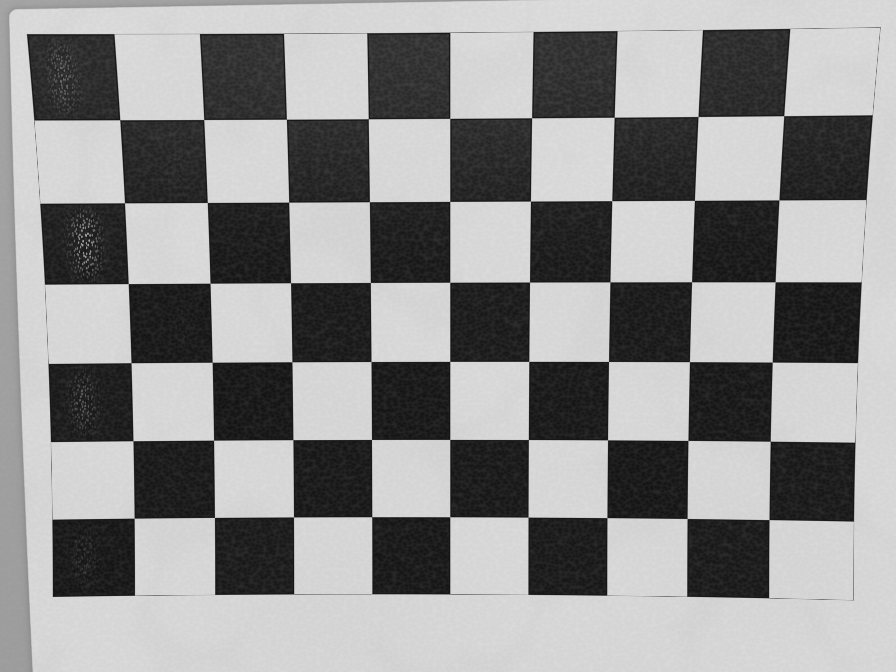
Give the GLSL for this pattern, as a Shadertoy shader.

```glsl
// Printed checkerboard, ten by seven squares, on a slightly warped sheet of paper.

float hash(vec2 p) {
    p = fract(p * vec2(0.1031, 0.1137));
    p += dot(p, p.yx + 33.33);
    return fract((p.x + p.y) * p.x * 7.31);
}

// Cellular noise: distance to the nearest jittered point
float cellular(vec2 p) {
    vec2 cell = floor(p);
    float nearest = 2.0;
    for (int y = -1; y <= 1; y++)
        for (int x = -1; x <= 1; x++) {
            vec2 c = cell + vec2(x, y);
            vec2 point = c + vec2(hash(c), hash(c + 57.0));
            nearest = min(nearest, length(point - p));
        }
    return nearest;
}

// Canvas position (y down, height 1) to board squares, with lens and paper bend
vec2 boardCoord(vec2 p) {
    float z = (p.y - 0.0486) / 0.836;
    float pitch = 0.116 + 0.0076 * (1.0 - z) * (1.0 - z);
    float t = (p.x - 0.6701) / pitch;
    float u = 5.0 + t - 0.0013 * t * t - 0.001 * t * t * t;
    z -= (t * (0.0014 * z - 0.00095) + t * t * (0.00033 * z - 0.0001)) / 0.836;
    float v = 7.0 * z - z * (1.0 - z) * (0.45 + 0.17 * (1.0 - 2.0 * z));
    return vec2(u, v);
}

// Signed distance in squares, positive inside the dark squares
float checker(vec2 b) {
    vec2 edge = 0.5 - abs(fract(b) - 0.5);
    float parity = mod(floor(b.x) + floor(b.y), 2.0);
    float d = (1.0 - 2.0 * parity) * min(edge.x, edge.y);
    vec2 inside = min(b, vec2(10.0, 7.0) - b);
    return min(d, min(inside.x, inside.y));
}

// Unprinted sheet: soft shading, show-through blotches and fibre
float paperTone(vec2 p, float grain) {
    float tone = 0.85 - 0.012 * p.y + 0.025 * (grain - 0.45);
    tone += 0.006 * sin(9.0 * p.x + 3.0 * sin(5.0 * p.y)) * sin(11.0 * p.y + 2.0 * p.x);
    tone -= 0.012 * smoothstep(0.5, 0.8, cellular(p * 9.0));
    return tone;
}

// Ink: lighter sheen at the top, mottled below
float inkTone(vec2 p, vec2 square, float grain) {
    float mottle = cellular(p * vec2(55.0, 90.0));
    float tone = mix(0.165, 0.118, smoothstep(0.08, 0.45, p.y));
    vec2 sheen = (p - vec2(0.68, 0.04)) * vec2(1.6, 5.0);
    tone += 0.055 * exp(-dot(sheen, sheen));
    tone += 0.02 * (hash(square + 3.0) - 0.5);
    return tone + 0.08 * (grain - 0.45) + 0.035 * (mottle - 0.45);
}

// Pale specks in vertical streaks, strongest in the first column
float wear(vec2 p, vec2 b) {
    vec2 square = floor(b), f = fract(b);
    float strength = exp(-2.2 * square.x - 0.4 * abs(square.y - 2.0));
    float offset = (f.x - mix(0.35, 0.65, hash(square + 11.0))) / 0.16;
    float streak = exp(-offset * offset) * sin(3.1416 * f.y);
    float specks = 1.0 - smoothstep(0.15, 0.4, cellular(p * vec2(230.0, 140.0)));
    return strength * streak * specks;
}

void mainImage(out vec4 fragColor, in vec2 fragCoord) {
    float pixel = 1.0 / iResolution.y;
    vec2 p = vec2(fragCoord.x, iResolution.y - fragCoord.y) * pixel;
    vec2 b = boardCoord(p);
    float grain = cellular(p * vec2(150.0, 190.0));

    // Print the squares, with a thin darker rim
    float d = checker(b);
    float aa = 6.0 * pixel;
    float ink = inkTone(p, floor(b), grain);
    ink = mix(0.09, ink, smoothstep(0.008, 0.025, d));
    ink += 0.5 * wear(p, b);
    float tone = mix(paperTone(p, grain), ink, smoothstep(-aa, aa, d));

    // Sheet outline with a rounded corner, over a plain grey table
    vec2 margin = vec2(p.x - 0.0132 - 0.023 * p.y - 0.0125 * p.y * p.y,
                       p.y - 0.0142 + 0.0178 * p.x);
    vec2 corner = max(0.012 - margin, 0.0);
    float sheet = 0.012 - length(corner);
    float table = 0.645 - 0.03 * p.y + 0.015 * (grain - 0.45);
    table -= 0.08 * exp(sheet * 250.0) * step(sheet, 0.0);
    tone = mix(table, tone, smoothstep(-pixel, pixel, sheet));

    fragColor = vec4(vec3(tone), 1.0);
}
```
